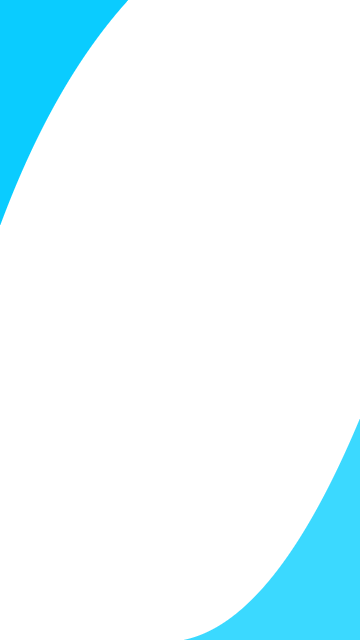
This background is drawn by a Shadertoy shader. Its source:

```glsl
#define PAPER vec3(1.0)
#define DEEP_CYAN vec3(0.04, 0.80, 1.00)
#define LIGHT_CYAN vec3(0.23, 0.85, 1.00)
#define TOP_START vec2(0.0, 0.647)
#define TOP_BEND vec2(0.147, 0.870)
#define TOP_END vec2(0.3565, 1.0)
#define LOW_START vec2(0.509, 0.0)
#define LOW_BEND vec2(0.764, 0.0286)
#define LOW_END vec2(1.0, 0.3464)

float cross2(vec2 a, vec2 b) {
    return a.x * b.y - a.y * b.x;
}

// Coverage of the corner outside a quadratic curve, on the bend's side of its chord
float cornerMask(vec2 p, vec2 start, vec2 bend, vec2 end) {
    float area = cross2(bend - start, end - start);
    float wBend = cross2(p - start, end - start) / area;
    float wEnd = cross2(bend - start, p - start) / area;
    float wStart = 1.0 - wBend - wEnd;

    // Implicit curve, scaled by its gradient to a distance in pixels
    float curve = wBend * wBend - 4.0 * wStart * wEnd;
    float slope = max(length(vec2(dFdx(curve), dFdy(curve))), 1e-6);
    return clamp(0.5 + curve / slope, 0.0, 1.0) * step(0.0, wBend);
}

void mainImage(out vec4 fragColor, in vec2 fragCoord) {
    vec2 uv = fragCoord / iResolution.xy;

    // Two curved corners on a plain ground
    vec3 color = PAPER;
    color = mix(color, DEEP_CYAN, cornerMask(uv, TOP_START, TOP_BEND, TOP_END));
    color = mix(color, LIGHT_CYAN, cornerMask(uv, LOW_START, LOW_BEND, LOW_END));
    fragColor = vec4(color, 1.0);
}
```
